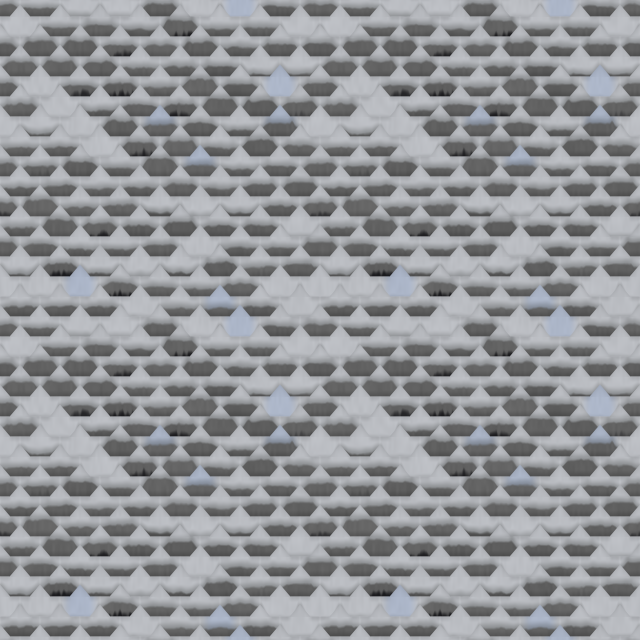
Give the GLSL for this pattern, as a WebGL 2 fragment shader.

```glsl
#version 300 es
precision highp float;

#define COLUMNS 16.0
#define ROWS 32.0
#define VARIATION_REPEATS 2.0
#define ROW_SHIFT 0.15
#define TAPER_HEIGHT 0.58
#define TIP_HALF_WIDTH 0.25
#define BARE_HEIGHT 0.57
#define BARE_VARIATION 0.95
#define SNOW vec3(0.735, 0.745, 0.765)
#define SNOW_SHADE vec3(0.53, 0.54, 0.55)
#define SLATE vec3(0.38, 0.38, 0.38)
#define SOOT vec3(0.10, 0.10, 0.11)

uniform vec2 u_resolution;
out vec4 fragColor;

float hash(vec2 p) {
    return fract(sin(dot(p, vec2(127.1, 311.7))) * 43758.5453);
}

// Value noise that wraps after "period" cells
float noise(vec2 p, vec2 period) {
    vec2 i = floor(p);
    vec2 f = fract(p);
    f = f * f * (3.0 - 2.0 * f);
    float a = hash(mod(i, period));
    float b = hash(mod(i + vec2(1.0, 0.0), period));
    float c = hash(mod(i + vec2(0.0, 1.0), period));
    float d = hash(mod(i + vec2(1.0, 1.0), period));
    return mix(mix(a, b, f.x), mix(c, d, f.x), f.y);
}

float tiledNoise(vec2 uv, vec2 cells) {
    return noise(uv * VARIATION_REPEATS * cells, cells);
}

// Column position in a row; odd rows are shifted by half a shingle
float columnPosition(vec2 uv, float row) {
    return uv.x * COLUMNS + 0.5 * mod(row, 2.0);
}

// Colour of one shingle at "height" above its lower edge, in row units
vec3 shingle(vec2 uv, float row, float height) {
    float x = columnPosition(uv, row);
    float side = fract(x) - 0.5;
    vec2 period = vec2(COLUMNS, ROWS) / VARIATION_REPEATS;
    vec2 id = mod(vec2(floor(x), row), period);

    // Snow cover: random per shingle, with broader drifts
    float drift = noise(id * vec2(0.5, 0.25), period * vec2(0.5, 0.25));
    float bare = mix(hash(id + 17.3), drift, 0.35);
    float snowLine = BARE_HEIGHT + BARE_VARIATION * (bare - 0.5);
    snowLine -= 0.45 * (1.0 - smoothstep(0.17, 0.32, bare));
    snowLine = mix(snowLine, 0.42, smoothstep(0.27, 0.5, abs(side)));

    // Ragged lower edge and fine vertical streaks
    float ragged = tiledNoise(uv, vec2(48.0, 32.0)) - 0.5;
    float streak = tiledNoise(uv + vec2(0.12 * side * height / COLUMNS, 0.0),
                              vec2(120.0, 28.0)) - 0.5;
    snowLine += 0.13 * ragged + 0.07 * streak;

    // Snow, greyer towards its lower edge
    float brightness = smoothstep(snowLine - 0.08, snowLine + 0.46, height);
    vec3 snow = mix(SNOW_SHADE, SNOW, brightness);
    float icy = step(0.94, hash(id + 5.7)) * (1.0 - smoothstep(0.2, 0.5, abs(side)));
    snow = mix(snow, snow * vec3(0.92, 0.96, 1.03), icy);
    snow *= 1.0 + 0.05 * streak * (1.5 - brightness) + 0.03 * ragged;
    snow += 0.03 * smoothstep(0.45, 0.5, abs(side)) * smoothstep(0.5, 0.7, height);

    // Slate, darker at the tip, with soot on some
    vec3 slate = SLATE * mix(0.83, 1.0, smoothstep(0.0, 0.4, height));
    slate *= 0.95 + 0.1 * hash(id + 9.1) + 0.08 * streak;
    float sooty = smoothstep(0.7, 0.85, hash(id + 31.9)) * smoothstep(0.4, 0.55, bare);
    float patchShape = 1.0 - smoothstep(0.02, 0.38, height + 0.35 * streak + 0.5 * abs(side - 0.1));
    slate = mix(slate, SOOT, sooty * patchShape);

    return mix(slate, snow, smoothstep(snowLine - 0.08, snowLine + 0.08, height));
}

void main() {
    vec2 uv = gl_FragCoord.xy / u_resolution;
    float v = uv.y * ROWS - ROW_SHIFT;
    float row = floor(v);
    float height = fract(v);

    // Distance inside the tapered outline of the upper shingle
    float side = abs(fract(columnPosition(uv, row)) - 0.5);
    float slope = (0.5 - TIP_HALF_WIDTH) / TAPER_HEIGHT;
    float toSide = (TIP_HALF_WIDTH + slope * height - side) / length(vec2(1.0, 2.0 * slope));
    toSide = mix(toSide, 1.0, step(TAPER_HEIGHT, height));
    float inside = min(toSide, 0.5 * height);
    float softness = max(0.03, COLUMNS / u_resolution.x);

    // Lower shingle with a soft contact shadow
    vec3 lower = shingle(uv, row - 1.0, height + 1.0);
    float tipDistance = height < TAPER_HEIGHT ? -toSide : 0.5 * (1.0 - height);
    lower *= 1.0 - 0.07 * exp(-14.0 * max(tipDistance, 0.0));

    // Shadow just under the flat tip of the next row
    vec3 upper = shingle(uv, row, height);
    float nextSide = abs(fract(columnPosition(uv, row + 1.0)) - 0.5);
    float underTip = 1.0 - smoothstep(0.18, 0.32, nextSide);
    upper *= 1.0 - 0.10 * underTip * smoothstep(0.7, 1.0, height);

    vec3 color = mix(lower, upper, smoothstep(0.0, softness, inside));
    fragColor = vec4(color, 1.0);
}
```
